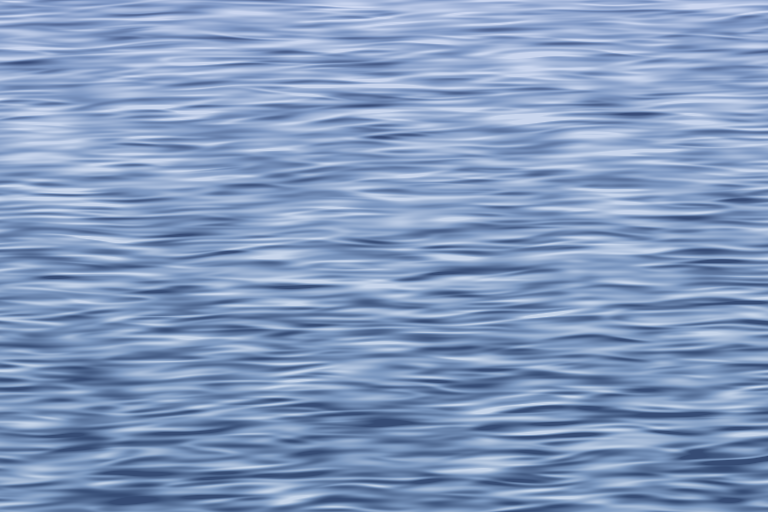
Write a Shadertoy shader that draws this texture.

```glsl
// Calm blue water covered in fine, nearly horizontal ripples.
// Stretched gradient noise gives the swell and wavelets; its zero lines
// become thin pale crests with a dark trough right below each one.

const vec3 DEEP_BLUE = vec3(0.21, 0.30, 0.46);
const vec3 WATER_BLUE = vec3(0.48, 0.595, 0.755);
const vec3 SKY_GLINT = vec3(0.78, 0.84, 0.92);
const vec3 FAR_TINT = vec3(0.015, 0.0, 0.022);

// Unit gradient direction for a lattice cell
vec2 latticeGradient(vec2 cell, float seed) {
    vec3 h = fract(vec3(cell.xyx + seed * 17.3) * vec3(0.1031, 0.1030, 0.0973));
    h += dot(h, h.yzx + 33.33);
    float angle = 6.2832 * fract((h.x + h.y) * h.z);
    return vec2(cos(angle), sin(angle));
}

float gradientNoise(vec2 p, float seed) {
    vec2 cell = floor(p);
    vec2 f = p - cell;
    vec2 w = f * f * f * (f * (f * 6.0 - 15.0) + 10.0);
    vec2 e = vec2(0.0, 1.0);
    float a = dot(latticeGradient(cell, seed), f);
    float b = dot(latticeGradient(cell + e.yx, seed), f - e.yx);
    float c = dot(latticeGradient(cell + e.xy, seed), f - e.xy);
    float d = dot(latticeGradient(cell + e.yy, seed), f - e.yy);
    return mix(mix(a, b, w.x), mix(c, d, w.x), w.y);
}

// Noise stretched along x, its streaks rising to the right by the given slope
float streaks(vec2 p, vec2 scale, float slope, float seed) {
    return gradientNoise(vec2(p.x, p.y - slope * p.x) * scale, seed);
}

// Thin line along the zero level of a streak field
float crestLine(vec2 p, vec2 scale, float slope, float width, float seed) {
    float level = streaks(p, scale, slope, seed) / width;
    return exp(-level * level);
}

// Pale crest with a dark trough below, fading in and out along its length
float crest(vec2 p, vec2 scale, float slope, float width, float seed) {
    float gap = 0.27 / scale.y;
    float lit = crestLine(p, scale, slope, width, seed);
    float shade = crestLine(p + vec2(0.0, gap), scale, slope, width * 1.5, seed);
    float strength = smoothstep(-0.3, 0.25, streaks(p, scale * 0.7, slope, seed + 5.0));
    return (lit - 0.7 * shade) * strength;
}

// Bends the rows gently and packs them closer with distance
vec2 waterPlane(vec2 p) {
    float bend = 0.014 * gradientNoise(p * vec2(2.3, 3.0), 1.0)
               + 0.006 * gradientNoise(p * vec2(6.0, 9.0), 2.0);
    return vec2(p.x + 3.7, p.y * (0.92 + 0.16 * p.y) + bend + 1.3);
}

float waveTone(vec2 p) {
    float tone = 0.17 * streaks(p, vec2(2.2, 19.0), 0.04, 3.0);
    tone += 0.38 * streaks(p, vec2(4.6, 47.0), 0.055, 4.0);
    tone += 0.38 * streaks(p, vec2(6.0, 62.0), -0.015, 6.0);
    tone += 0.36 * streaks(p, vec2(10.0, 96.0), 0.03, 7.0);
    tone += 0.36 * crest(p, vec2(4.0, 39.0), 0.05, 0.14, 8.0);
    tone += 0.32 * crest(p, vec2(5.6, 54.0), 0.005, 0.17, 15.0);
    return tone;
}

vec3 waterColour(float tone) {
    vec3 shadeSide = mix(DEEP_BLUE, WATER_BLUE, clamp(tone * 2.0, 0.0, 1.0));
    return mix(shadeSide, SKY_GLINT, clamp(tone * 2.0 - 1.0, 0.0, 1.0));
}

void mainImage(out vec4 fragColor, in vec2 fragCoord) {
    vec2 p = fragCoord / iResolution.y;

    // Brighter and softer towards the far edge
    float base = mix(0.40, 0.68, smoothstep(-0.05, 1.1, p.y));
    float contrast = mix(1.28, 0.9, p.y);
    float patches = 0.07 * gradientNoise(p * vec2(1.6, 3.2), 21.0);

    float tone = base + patches + contrast * waveTone(waterPlane(p));
    vec3 colour = waterColour(tone) + FAR_TINT * p.y * p.y;
    fragColor = vec4(colour, 1.0);
}
```
